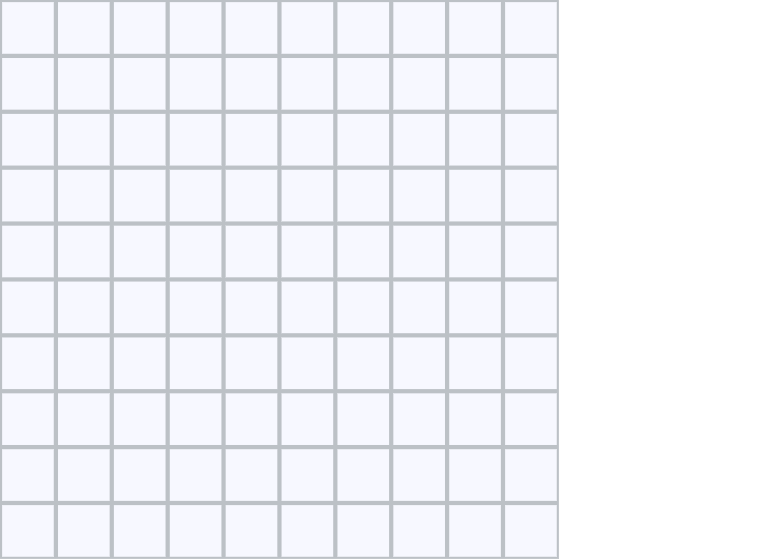
A Shadertoy shader for this pattern:

```glsl
// Square grid of ten by ten pale cells with grey rules, flush left on white.
const float CELLS = 10.0;         // repeats across and down
const float PITCH = 0.0998;       // cell size, in canvas heights
const float LINE_WIDTH = 0.076;   // rule width, in cells
const vec3 PAPER = vec3(1.0);
const vec3 CELL_FILL = vec3(0.969, 0.973, 1.0);
const vec3 LINE_COLOR = vec3(0.737, 0.757, 0.776);

// Signed distance to a box given by its centre and half size.
float boxDistance(vec2 p, vec2 center, vec2 halfSize) {
    vec2 d = abs(p - center) - halfSize;
    return length(max(d, 0.0)) + min(max(d.x, d.y), 0.0);
}

// Antialiased coverage of the region where the distance is negative.
float coverage(float dist, float pixel) {
    return clamp(0.5 - dist / pixel, 0.0, 1.0);
}

void mainImage(out vec4 fragColor, in vec2 fragCoord) {
    // Cell coordinates, measured from the upper left corner
    vec2 fromTopLeft = vec2(fragCoord.x, iResolution.y - fragCoord.y);
    vec2 p = fromTopLeft / (iResolution.y * PITCH);
    float pixel = 1.0 / (iResolution.y * PITCH);

    // Each cell carries half a rule on every side
    vec2 toRule = 0.5 - abs(fract(p) - 0.5);
    float ruleDistance = min(toRule.x, toRule.y) - 0.5 * LINE_WIDTH;
    vec3 grid = mix(CELL_FILL, LINE_COLOR, coverage(ruleDistance, pixel));

    // Clip the repeats to the square block
    float blockDistance = boxDistance(p, vec2(0.5 * CELLS), vec2(0.5 * CELLS));
    vec3 color = mix(PAPER, grid, coverage(blockDistance, pixel));

    fragColor = vec4(color, 1.0);
}
```
